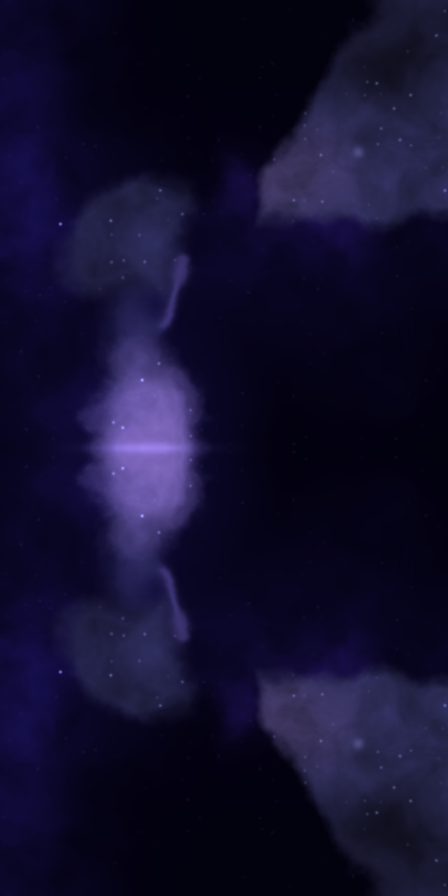
Reproduce this background procedurally as a Shadertoy shader.

```glsl
// A violet nebula in deep space, mirrored about the horizontal midline.
// Soft ellipses and half-planes place the clouds; gradient-noise fbm bends
// their edges and mottles their light, and a hashed grid scatters stars.

const vec3 VOID_COLOR   = vec3(0.008, 0.002, 0.055);
const vec3 INDIGO       = vec3(0.060, 0.045, 0.195);
const vec3 PURPLE       = vec3(0.100, 0.055, 0.240);
const vec3 SLATE        = vec3(0.165, 0.165, 0.325);
const vec3 LILAC        = vec3(0.300, 0.260, 0.460);
const vec3 CORE_COLOR   = vec3(0.470, 0.390, 0.600);
const vec3 STAR_COLOR   = vec3(0.500, 0.520, 0.750);
const float WARP_AMOUNT = 0.085;
const float NOISE_SCALE = 6.0;
const float STAR_CELLS  = 30.0;
const float STAR_RADIUS = 0.0035;

vec2 hash2(vec2 p) {
    vec3 q = fract(vec3(p.xyx) * vec3(0.1031, 0.1030, 0.0973));
    q += dot(q, q.yzx + 33.33);
    return fract((q.xx + q.yz) * q.zy);
}

float gradientNoise(vec2 p) {
    vec2 i = floor(p), f = p - i;
    vec2 u = f * f * f * (f * (f * 6.0 - 15.0) + 10.0);
    vec2 e = vec2(0.0, 1.0);
    float a = dot(hash2(i) * 2.0 - 1.0, f);
    float b = dot(hash2(i + e.yx) * 2.0 - 1.0, f - e.yx);
    float c = dot(hash2(i + e.xy) * 2.0 - 1.0, f - e.xy);
    float d = dot(hash2(i + e.yy) * 2.0 - 1.0, f - e.yy);
    return mix(mix(a, b, u.x), mix(c, d, u.x), u.y);
}

float fbm(vec2 p) {
    float sum = 0.0, amp = 0.6;
    for (int i = 0; i < 5; i++) {
        sum += amp * gradientNoise(p);
        p = mat2(1.6, 1.2, -1.2, 1.6) * p + 7.3;
        amp *= 0.5;
    }
    return sum;
}

// Gaussian glow with separate radii
float glow(vec2 p, vec2 center, vec2 radius) {
    vec2 d = (p - center) / radius;
    return exp(-dot(d, d));
}

// Coverage of a region from its signed distance
float cover(float d, float softness) {
    return 1.0 - smoothstep(-softness, softness, d);
}

float segment(vec2 p, vec2 a, vec2 b) {
    vec2 ab = b - a;
    return length(p - a - ab * clamp(dot(p - a, ab) / dot(ab, ab), 0.0, 1.0));
}

float stars(vec2 p) {
    vec2 cell = floor(p * STAR_CELLS);
    vec2 rnd = hash2(cell + 41.0);
    vec2 center = (cell + 0.2 + 0.6 * hash2(cell + 97.0)) / STAR_CELLS;
    float point = glow(p, center, vec2(STAR_RADIUS));
    return point * step(0.72, rnd.x) * rnd.y * rnd.y;
}

void mainImage(out vec4 fragColor, in vec2 fragCoord) {
    // x spans the width, y is the height above or below the midline
    vec2 uv = fragCoord / iResolution.xy;
    vec2 p = vec2(uv.x, abs(uv.y * 2.0 - 1.0));
    vec2 warp = vec2(fbm(p * NOISE_SCALE + 3.1), fbm(p * NOISE_SCALE + 19.7));
    vec2 q = p + WARP_AMOUNT * warp;
    float mottle = fbm(q * 7.0 + 31.0);
    float fine = fbm(q * 17.0 + 53.0);

    // Dim haze around the black gaps
    float haze = 0.85 * glow(q, vec2(0.0, 0.52), vec2(0.26, 0.20))
               + 0.75 * glow(q, vec2(0.0, 0.92), vec2(0.19, 0.30))
               + 0.40 * glow(q, vec2(0.10, 0.15), vec2(0.25, 0.28))
               + 0.40 * glow(q, vec2(0.55, 0.42), vec2(0.26, 0.20))
               + 0.25 * glow(q, vec2(0.83, 0.22), vec2(0.15, 0.14))
               + 0.35 * glow(q, vec2(0.95, 0.45), vec2(0.28, 0.12));
    vec3 col = VOID_COLOR + INDIGO * haze * max(0.0, 0.9 + 1.3 * mottle);

    // Purple fringe beneath the right cloud and off its tip
    float fringe = 0.75 * glow(q, vec2(0.70, 0.50), vec2(0.14, 0.06))
                 + 0.75 * glow(q, vec2(0.55, 0.59), vec2(0.06, 0.045));
    col += PURPLE * fringe * max(0.0, 0.8 + 1.4 * mottle);

    // Right cloud: three half-planes, brighter toward its left tip
    float slope = (0.60 + 0.62 * (q.y - 0.62) - q.x) * 0.85;
    float bankDist = max(max(slope, 0.515 - q.y), 0.595 - q.x);
    float bank = cover(bankDist + 0.02 * fine, 0.022);
    float tip = glow(q, vec2(0.63, 0.61), vec2(0.13, 0.11));
    float shade = 1.0 - 0.55 * glow(q, vec2(0.87, 0.84), vec2(0.12, 0.10));
    shade *= 1.0 - 0.30 * smoothstep(0.75, 1.0, q.y);
    vec3 bankColor = mix(SLATE, LILAC, tip) * shade * (1.0 + 0.7 * mottle + 0.3 * fine);
    col = mix(col, bankColor, bank * 0.95);

    // Left cloud: a tilted ellipse, fading away from its outer edge
    vec2 local = mat2(0.67, 0.74, -0.74, 0.67) * (q - vec2(0.275, 0.47));
    float lobe = cover(length(local / vec2(0.105, 0.165)) - 1.0 + 0.25 * fine, 0.30);
    col = mix(col, SLATE * (0.92 + 0.8 * mottle + 0.3 * fine), lobe * 0.85);

    // Column joining that cloud to the core, with a dark hollow and bright rim
    float column = cover(segment(q, vec2(0.33, 0.39), vec2(0.31, 0.14)) - 0.065, 0.045);
    col = mix(col, SLATE * (0.95 + 0.8 * mottle), column * 0.75);
    float hollow = glow(q, vec2(0.335, 0.32), vec2(0.042, 0.040));
    col = mix(col, INDIGO, hollow * 0.85);
    float rim = segment(q, vec2(0.395, 0.41), vec2(0.383, 0.28));
    col += LILAC * 0.45 * exp(-pow(rim / 0.016, 2.0));

    // Bright core and the thin flare along the midline
    float coreDist = length((q - vec2(0.325, 0.0)) / vec2(0.112, 0.225)) - 1.0;
    float core = cover(coreDist + 0.35 * fine, 0.38);
    float heart = glow(q, vec2(0.335, 0.0), vec2(0.10, 0.16));
    vec3 coreColor = mix(LILAC, CORE_COLOR, heart) * (1.0 + 0.45 * mottle + 0.25 * fine);
    col = mix(col, coreColor, core * 0.92);
    col += LILAC * 0.35 * glow(p, vec2(0.32, 0.0), vec2(0.13, 0.012));
    col += INDIGO * 0.9 * glow(q, vec2(0.32, 0.0), vec2(0.18, 0.28));

    // Stars shine mostly within the clouds, with two brighter ones
    float light = clamp(0.12 + lobe + core + 0.5 * bank, 0.0, 1.0);
    float starlight = 0.7 * stars(p) * light
                    + 0.8 * glow(p, vec2(0.135, 0.50), vec2(STAR_RADIUS))
                    + 0.25 * glow(p, vec2(0.80, 0.66), vec2(0.012));
    col += STAR_COLOR * starlight;

    fragColor = vec4(clamp(col, 0.0, 1.0), 1.0);
}
```
